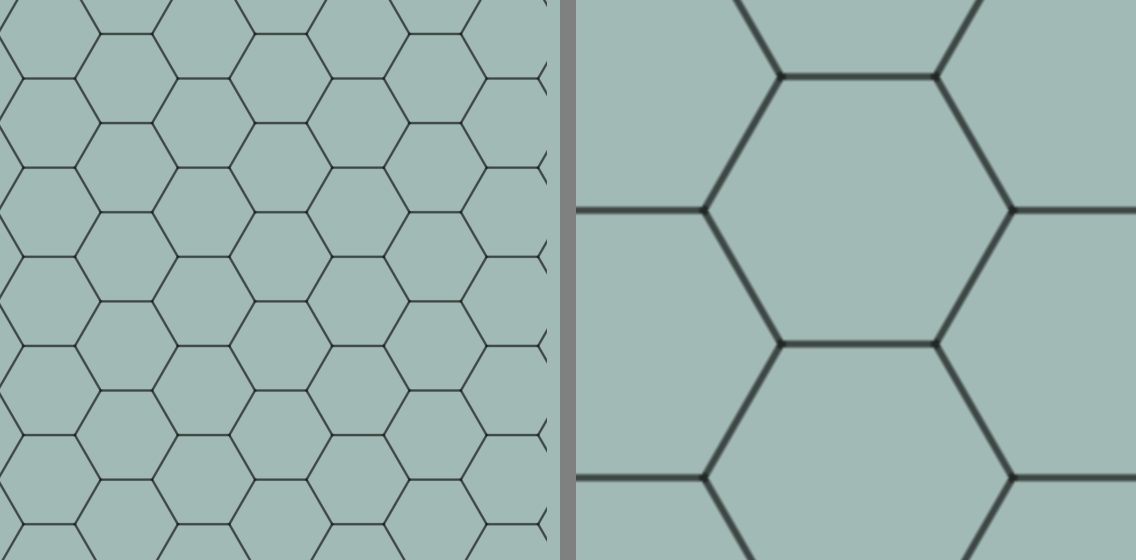
Left: the whole. Right: its middle third, enlarged.
Give the GLSL for this pattern, as a WebGL 2 fragment shader.

```glsl
#version 300 es
precision highp float;
// Thin dark outlines of flat-topped regular hexagons on a pale grey-green ground.
// Each point is folded into its nearest cell; distances to the cell's border and
// corners draw soft lines with darker joints. A plain strip is left at the right.

uniform vec2 u_resolution;
out vec4 fragColor;

const float SQRT3 = 1.7320508;

// Layout, in canvas units
const float SIDE = 0.0919;                     // hexagon side length
const vec2 CELL_CENTER = vec2(0.2257, 0.8598); // centre of one hexagon
const float PATTERN_RIGHT = 0.9766;            // lines end here

// Strokes, in canvas units
const float LINE_HALF_WIDTH = 0.0021;
const float LINE_SOFTNESS = 0.0015;
const float JOINT_RADIUS = 0.0028;
const float JOINT_SOFTNESS = 0.0016;
const float JOINT_STRENGTH = 0.75;

const vec3 GROUND_COLOR = vec3(0.637, 0.730, 0.708);
const vec3 LINE_COLOR = vec3(0.240, 0.280, 0.270);
const vec3 JOINT_COLOR = vec3(0.090, 0.110, 0.105);

// Offset from the nearest hexagon centre, using two interleaved rectangular grids
vec2 hexLocal(vec2 p) {
    vec2 period = SIDE * vec2(3.0, SQRT3);
    vec2 a = p - period * round(p / period);
    vec2 q = p - 0.5 * period;
    vec2 b = q - period * round(q / period);
    return dot(a, a) < dot(b, b) ? a : b;
}

// Distance from a point inside the cell to its border
float borderDistance(vec2 local) {
    vec2 q = abs(local);
    return 0.5 * SQRT3 * SIDE - max(q.y, 0.5 * (SQRT3 * q.x + q.y));
}

// Distance to the nearest of the six corners
float cornerDistance(vec2 local) {
    vec2 q = abs(local);
    return min(length(q - vec2(SIDE, 0.0)),
               length(q - SIDE * vec2(0.5, 0.5 * SQRT3)));
}

// Coverage that falls from 1 to 0 around the given radius
float softBand(float dist, float radius, float softness) {
    return 1.0 - smoothstep(radius - softness, radius + softness, dist);
}

void main() {
    vec2 uv = gl_FragCoord.xy / u_resolution;
    float halfPixel = 0.5 / min(u_resolution.x, u_resolution.y);

    vec2 local = hexLocal(uv - CELL_CENTER);
    float line = softBand(borderDistance(local), LINE_HALF_WIDTH,
                          max(LINE_SOFTNESS, halfPixel));
    float joint = JOINT_STRENGTH * softBand(cornerDistance(local), JOINT_RADIUS,
                                            max(JOINT_SOFTNESS, halfPixel));

    // Plain strip on the right
    float inside = softBand(uv.x, PATTERN_RIGHT, halfPixel);

    vec3 color = mix(GROUND_COLOR, LINE_COLOR, line * inside);
    color = mix(color, JOINT_COLOR, joint * line * inside);
    fragColor = vec4(color, 1.0);
}
```
